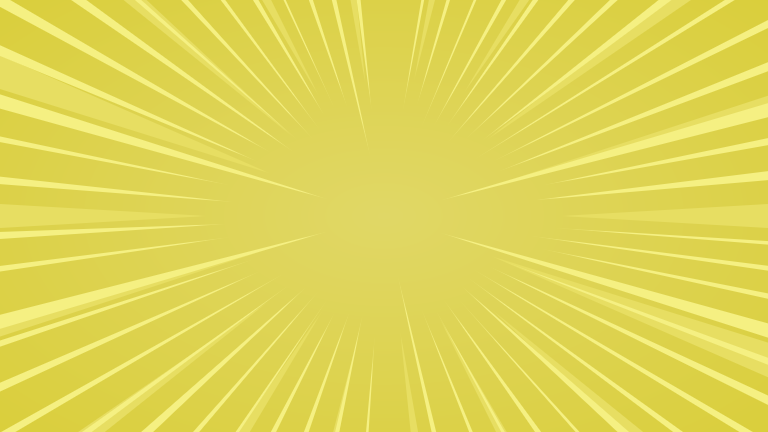
A Shadertoy shader for this background:

```glsl
// Pale tapering speed rays around a calm, softly glowing yellow centre.

float hash(float n) {
    return fract(sin(n * 12.9898 + 4.1) * 43758.55);
}

// Coverage of a wedge that starts at distance tip and widens outward
float wedge(vec2 q, float degreesUp, float tip, float spread, float pixel) {
    float a = radians(degreesUp);
    vec2 dir = vec2(cos(a), sin(a));
    float halfWidth = spread * max(dot(q, dir) - tip, 0.0);
    float across = abs(q.x * dir.y - q.y * dir.x);
    float edge = clamp((halfWidth - across) / pixel + 0.5, 0.0, 1.0);
    return edge * min(2.0 * halfWidth / pixel, 1.0);
}

void mainImage(out vec4 fragColor, in vec2 fragCoord) {
    float pixel = 1.0 / iResolution.y;
    vec2 p = (fragCoord - 0.5 * iResolution.xy) * pixel;
    vec2 q = abs(p);
    bool left = p.x < 0.0;
    bool low = p.y < 0.0;
    bool falling = left != low;
    float quadrant = (left ? 1.0 : 0.0) + (low ? 2.0 : 0.0);

    // Elliptical background glow
    float d = length(2.0 * (fragCoord / iResolution.xy - 0.5));
    vec3 color = mix(vec3(0.88, 0.845, 0.40), vec3(0.855, 0.81, 0.235), d / 1.4);

    // Broad soft wedges, spaced evenly within each quadrant
    float soft = 0.0;
    for (int k = 0; k < 5; k++) {
        float n = float(k);
        float seed = n + 31.0 * quadrant;
        float angle = 20.5 * n - (falling ? 0.0 : 4.5 * min(n, 1.0));
        float tip = k == 0 ? 0.41 : 0.26 + 0.08 * hash(seed);
        float spread = k == 0 ? 0.058 : k == 1 && falling ? 0.055 : 0.036;
        soft = max(soft, wedge(q, angle, tip, spread, pixel));
    }
    color = mix(color, vec3(0.905, 0.87, 0.385), soft);

    // Fan of each quadrant in degrees: first angle, step, growth of the step
    vec3 upperFan = left ? vec3(5.3, 6.0, 0.0) : vec3(6.0, 4.9, 0.06);
    vec3 lowerFan = left ? vec3(2.9, 4.8, 0.12) : vec3(4.0, 3.6, 0.145);
    vec3 fan = low ? lowerFan : upperFan;

    // Narrow bright rays
    float bright = 0.0;
    for (int i = 0; i < 14; i++) {
        float n = float(i);
        float seed = n + 17.0 * quadrant + 60.0;
        float angle = fan.x + n * (fan.y + fan.z * n);
        float tip = 0.25 + 0.13 * pow(cos(radians(angle)), 12.0)
                  + 0.06 * (hash(seed + 3.0) - 0.5);
        float spread = mix(0.008, 0.019, hash(seed + 9.0));

        // A few rays reach nearer the centre
        if (i == (low && !left ? 3 : 2)) {
            angle = falling ? 16.6 : 15.4;
            tip = 0.137;
            spread = 0.02;
        } else if (falling && i == (low ? 13 : 12)) {
            angle = 77.0;
            tip = 0.143;
            spread = 0.014;
        }
        bright = max(bright, wedge(q, angle, tip, spread, pixel));
    }
    color = mix(color, vec3(0.96, 0.94, 0.51), bright);

    fragColor = vec4(color, 1.0);
}
```
